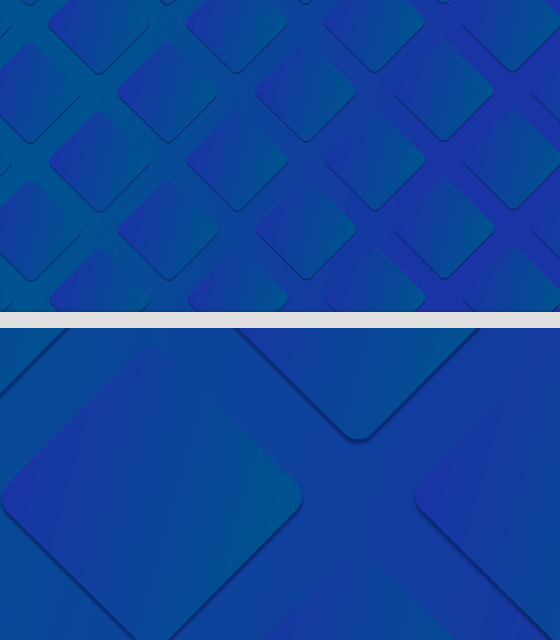
Top, the full canvas; bottom, a detail of the centre.
This pattern is drawn by a WebGL 2 fragment shader. Its source:

```glsl
#version 300 es
precision highp float;
// Rounded diamonds on a diagonal lattice over a teal-to-blue gradient.
// Each diamond carries the reversed gradient and a thin shadow below it.
// Lengths are in canvas heights.

uniform vec2 u_resolution;
out vec4 fragColor;

const vec3 TEAL = vec3(0.0, 0.322, 0.565);
const vec3 BLUE = vec3(0.098, 0.205, 0.645);
const vec2 GRADIENT_DIR = vec2(0.963, -0.27);

float roundedSquare(vec2 p, float halfSide, float radius) {
    vec2 d = abs(p) - halfSide + radius;
    return length(max(d, 0.0)) + min(max(d.x, d.y), 0.0) - radius;
}

// Linear ramp with faint slanted steps
float steppedRamp(float t) {
    t = clamp(t, 0.0, 1.0);
    return mix(t, floor(t * 13.0 + 0.5) / 13.0, 0.55);
}

void main() {
    vec2 p = gl_FragCoord.xy / u_resolution.y;
    float pixel = 1.0 / u_resolution.y;

    // Square lattice turned by slightly more than 45 degrees
    float angle = radians(45.3);
    float c = cos(angle), s = sin(angle);
    mat2 toLattice = mat2(c, -s, s, c);
    float cell = 0.3124;
    vec2 q = toLattice * (p - vec2(0.7605, 0.486));
    vec2 local = q - cell * round(q / cell);

    // Background gradient
    float across = dot(p, GRADIENT_DIR);
    vec3 color = mix(TEAL, BLUE, clamp((across - 0.10) / 1.11, 0.0, 1.0));

    // Shadow: the same shape moved down, with a soft edge
    vec2 lowered = local + toLattice * vec2(0.0, 0.0045);
    float shadowDist = roundedSquare(lowered, 0.1195, 0.021);
    float shadow = 1.0 - smoothstep(-0.0025, 0.0035, shadowDist);
    color = mix(color, vec3(0.02, 0.10, 0.33), 0.62 * shadow);

    // Diamond face, its gradient measured in upright coordinates
    vec2 upright = transpose(toLattice) * local;
    float ramp = steppedRamp((dot(upright, GRADIENT_DIR) + 0.145) / 0.285);
    vec3 face = mix(BLUE, TEAL, ramp);
    float dist = roundedSquare(local, 0.1195, 0.021);
    color = mix(color, face, 1.0 - smoothstep(-0.75 * pixel, 0.75 * pixel, dist));

    // Slightly darker strip along the bottom
    color *= 1.0 - 0.1 * (1.0 - smoothstep(0.004, 0.012, p.y));

    fragColor = vec4(color, 1.0);
}
```
